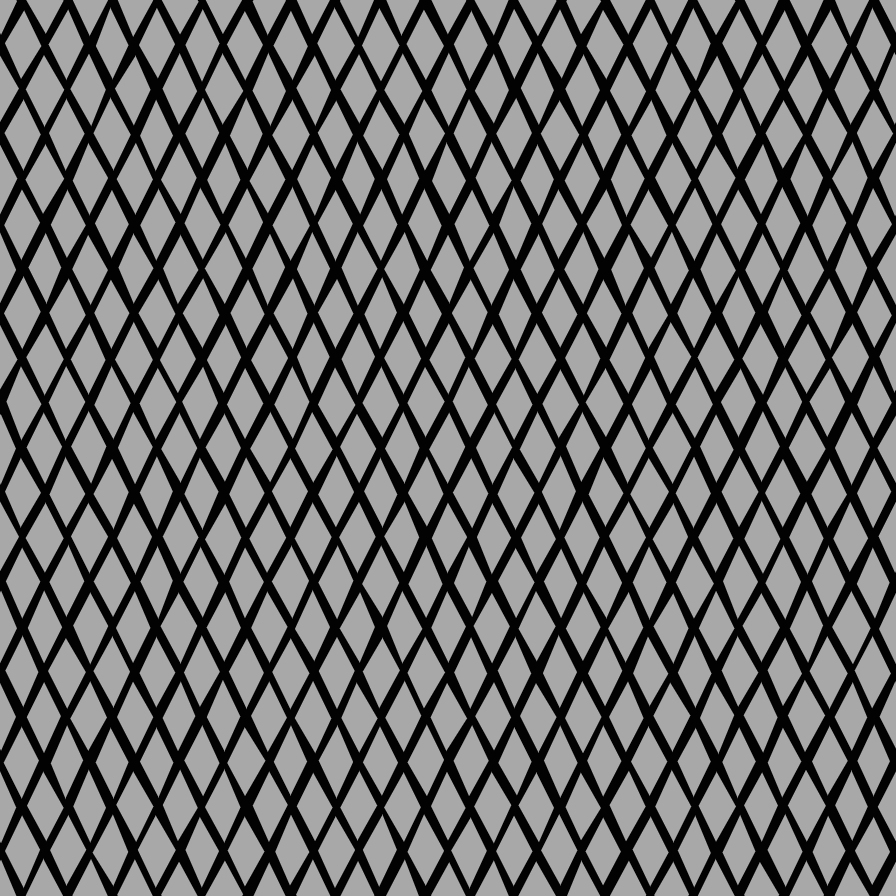
Write a Shadertoy shader that draws this pattern.

```glsl
// Seamless lattice of tall grey diamonds with uneven corners, parted by black crossing lines.

const vec2  REPEATS       = vec2(20.0, 10.0);  // diamonds across and down
const float DIAMOND_SCALE = 0.79;              // grey part of each cell; the rest is line
const float CORNER_JITTER = 0.0020;            // largest corner shift, in canvas units
const vec3  LINE_COLOR    = vec3(0.008);
const vec3  DIAMOND_COLOR = vec3(0.657);

// Integer hash: two values in -1..1 per cell and corner
vec2 hashSigned(ivec2 cell, int corner) {
    uvec3 v = uvec3(ivec3(cell, corner)) * 1664525u + 1013904223u;
    for (int i = 0; i < 2; i++) {
        v.x += v.y * v.z;
        v.y += v.z * v.x;
        v.z += v.x * v.y;
        v ^= v >> 16u;
    }
    return vec2(v.xy & 0xffffu) / 32767.5 - 1.0;
}

// Corner 0..3, counter-clockwise from the right, relative to the diamond centre
vec2 diamondCorner(ivec2 cell, int corner) {
    int k = corner % 4;
    float side = k < 2 ? 1.0 : -1.0;
    vec2 direction = k % 2 == 0 ? vec2(side, 0.0) : vec2(0.0, side);
    return direction * DIAMOND_SCALE * 0.5 / REPEATS + CORNER_JITTER * hashSigned(cell, k);
}

// Distance to the convex four-sided shape, negative inside
float diamondDistance(vec2 p, ivec2 cell) {
    float d = -1.0;
    for (int k = 0; k < 4; k++) {
        vec2 start = diamondCorner(cell, k);
        vec2 edge = diamondCorner(cell, k + 1) - start;
        vec2 outward = normalize(vec2(edge.y, -edge.x));
        d = max(d, dot(p - start, outward));
    }
    return d;
}

void mainImage(out vec4 fragColor, in vec2 fragCoord) {
    vec2 uv = fragCoord / iResolution.xy;
    float pixel = 1.0 / min(iResolution.x, iResolution.y);

    // Nearest diamond, found along the two diagonal axes
    vec2 grid = uv * REPEATS;
    vec2 diagonal = floor(vec2(grid.x + grid.y, grid.x - grid.y) + 0.5);
    vec2 halfSteps = vec2(diagonal.x + diagonal.y, diagonal.x - diagonal.y);
    vec2 center = 0.5 * halfSteps / REPEATS;

    // Wrapped cell index, so opposite canvas edges share their diamonds
    ivec2 cell = ivec2(mod(halfSteps + 0.5, 2.0 * REPEATS));

    float d = diamondDistance(uv - center, cell);
    float coverage = clamp(0.5 - d / pixel, 0.0, 1.0);
    fragColor = vec4(mix(LINE_COLOR, DIAMOND_COLOR, coverage), 1.0);
}
```
